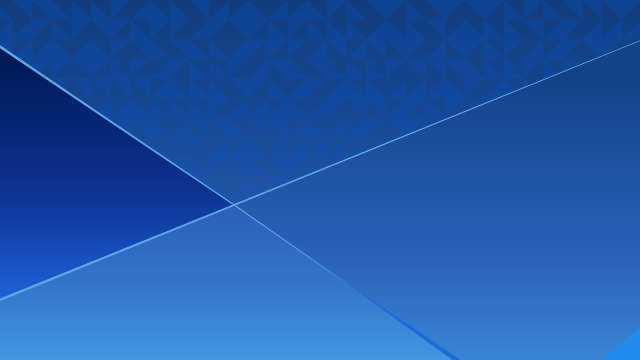
Write a Shadertoy shader that draws this background.

```glsl
// Blue panels divided by two tapering bright lines, with a triangle mosaic at the top.
#define CROSSING vec2(0.6505, 0.4306)   // where the two lines meet
#define FALL_LEFT -0.676                // slope of the falling line, left part
#define FALL_RIGHT -0.697               // slope of the falling line, right part
#define RISE 0.405                      // slope of the rising line
#define TILE 0.0546                     // side of one mosaic tile
#define TILE_OFFSET vec2(0.035, 0.0)
#define LINE_COLOR vec3(0.36, 0.65, 0.91)
#define SLIVER_COLOR vec3(0.11, 0.42, 0.85)
#define CORNER_COLOR vec3(0.13, 0.55, 0.93)

float hash(vec2 p) {
    vec3 q = fract(p.xyx * vec3(0.1031, 0.1030, 0.0973));
    q += dot(q, q.yzx + 33.33);
    return fract((q.x + q.y) * q.z);
}

// Three colour gradient from bottom to top
vec3 ramp(vec3 low, vec3 middle, vec3 high, float a, float b, float c, float y) {
    vec3 lower = mix(low, middle, clamp((y - a) / (b - a), 0.0, 1.0));
    return mix(lower, high, clamp((y - b) / (c - b), 0.0, 1.0));
}

// Coverage of the side where the distance is positive
float side(float d, float pixel) {
    return smoothstep(-0.6 * pixel, 0.6 * pixel, d);
}

// Each tile is cut by a random diagonal into a dark and a light half
float tileTone(vec2 p) {
    vec2 grid = (p - TILE_OFFSET) / TILE;
    grid.y = 1.0 / TILE - grid.y;
    vec2 cell = floor(grid), f = fract(grid);
    float cut = hash(cell) < 0.5 ? f.x - f.y : f.x + f.y - 1.0;
    return step(0.0, hash(cell + 41.0) < 0.5 ? cut : -cut);
}

vec3 mosaic(vec2 p, float pixel) {
    // Average nine taps to smooth the tile edges
    float tone = 0.0;
    for (int i = 0; i < 9; i++) {
        vec2 tap = vec2(i % 3, i / 3) - 1.0;
        tone += tileTone(p + tap * pixel / 3.0) / 9.0;
    }
    vec3 dark = ramp(vec3(0.13, 0.33, 0.64), vec3(0.09, 0.28, 0.57),
                     vec3(0.07, 0.235, 0.49), 0.45, 0.68, 1.0, p.y);
    vec3 light = ramp(vec3(0.12, 0.33, 0.67), vec3(0.07, 0.29, 0.63),
                      vec3(0.055, 0.26, 0.57), 0.45, 0.68, 1.0, p.y);
    return mix(dark, light, tone);
}

void mainImage(out vec4 fragColor, in vec2 fragCoord) {
    float pixel = 1.0 / iResolution.y;
    vec2 p = fragCoord * pixel;
    vec2 q = p - CROSSING;

    // Signed distances, positive above each line
    float fallSlope = q.x < 0.0 ? FALL_LEFT : FALL_RIGHT;
    float fall = (q.y - fallSlope * q.x) / length(vec2(1.0, fallSlope));
    float rise = (q.y - RISE * q.x) / length(vec2(1.0, RISE));
    float aboveFall = side(fall, pixel);
    float aboveRise = side(rise, pixel);

    // Panel gradients
    vec3 left = ramp(vec3(0.12, 0.38, 0.85), vec3(0.05, 0.20, 0.58),
                     vec3(0.0, 0.10, 0.33), 0.17, 0.46, 0.85, p.y);
    vec3 bottom = ramp(vec3(0.26, 0.59, 0.88), vec3(0.20, 0.46, 0.79),
                       vec3(0.17, 0.37, 0.73), 0.0, 0.21, 0.43, p.y);
    vec3 right = ramp(vec3(0.23, 0.52, 0.83), vec3(0.17, 0.39, 0.74),
                      vec3(0.08, 0.26, 0.53), 0.0, 0.27, 0.78, p.y);
    vec3 color = mix(mix(bottom, right, aboveFall),
                     mix(left, mosaic(p, pixel), aboveFall), aboveRise);

    // Bright corner at the lower right
    float corner = (0.85 * (p.x - 1.672) - p.y) / length(vec2(0.85, 1.0));
    color = mix(color, CORNER_COLOR, side(corner, pixel));

    // Blue sliver that widens along the falling line
    float sliver = 0.006 * smoothstep(0.88, 1.27, p.x);
    float sliverMask = side(sliver - abs(fall), pixel) * smoothstep(0.88, 0.98, p.x);
    color = mix(color, SLIVER_COLOR, sliverMask);

    // Lines taper toward the right
    float fallWidth = mix(0.0036, 0.0008, clamp(p.x, 0.0, 1.0));
    float riseWidth = mix(0.0034, 0.0009, clamp(p.x / 1.78, 0.0, 1.0));
    float fallLine = side(fallWidth - abs(fall), pixel);
    fallLine *= 1.0 - smoothstep(0.82, 1.05, p.x);
    float riseLine = side(riseWidth - abs(rise), pixel);
    color = mix(color, LINE_COLOR, max(fallLine, riseLine));

    fragColor = vec4(color, 1.0);
}
```
